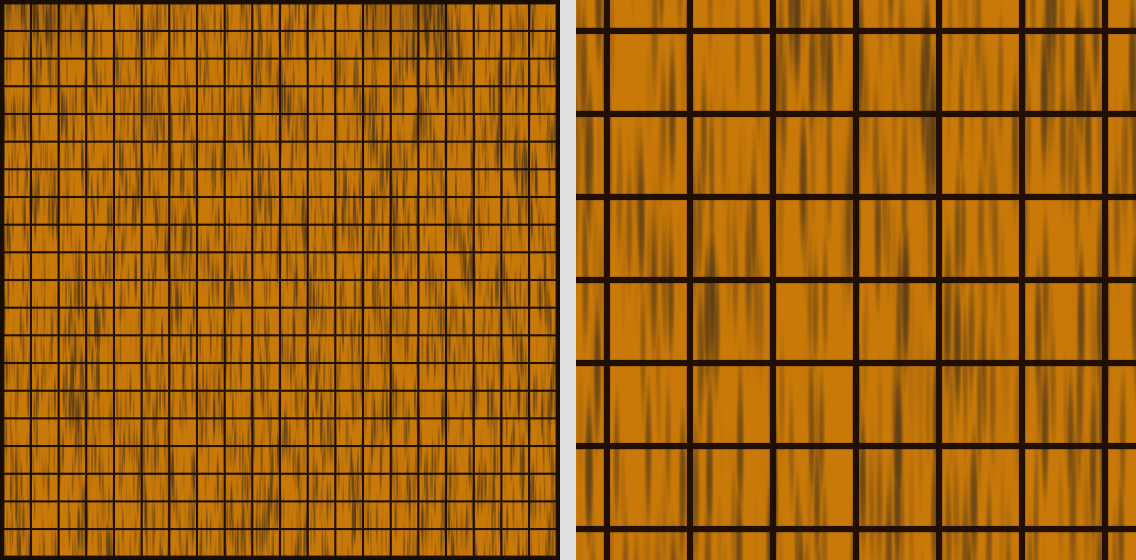
Left, the full canvas; right, a detail of the centre.
A WebGL 1 fragment shader for this pattern:

```glsl
precision highp float;
// A wooden board ruled into 20 by 20 square cells with thin dark lines and a frame.
// The upright grain layers cellular noise stretched along y, so each cell differs;
// two faint smoky stains darken the top edge.

#define CELLS 20.0
#define MARGIN 0.0058
#define LINE_WIDTH 0.0038
#define FRAME_WIDTH 0.0076
#define STAIN_STRENGTH 0.40
#define STAIN_DEPTH 0.15
#define LIGHT_WOOD vec3(0.79, 0.475, 0.030)
#define DARK_WOOD vec3(0.38, 0.250, 0.080)
#define LINE_COLOR vec3(0.11, 0.050, 0.005)
#define FRAME_COLOR vec3(0.10, 0.055, 0.000)

uniform vec2 u_resolution;

float hash(vec2 p) {
  return fract(sin(dot(p, vec2(127.1, 311.7))) * 43758.55);
}

// Cellular noise: the darkest of the soft spots around p, each of random strength.
float softSpots(vec2 p) {
  vec2 cell = floor(p);
  float darkest = 0.0;
  for (int j = -1; j <= 1; j++) {
    for (int i = -1; i <= 1; i++) {
      vec2 id = cell + vec2(float(i), float(j));
      vec2 center = id + vec2(hash(id), hash(id + 19.3));
      float spot = 1.0 - smoothstep(0.1, 1.0, distance(p, center));
      darkest = max(darkest, spot * hash(id + 47.7));
    }
  }
  return darkest;
}

// Fine fibres, broader streaks and wide bands of grain.
float woodGrain(vec2 p) {
  float fibres = softSpots(p * vec2(240.0, 13.0));
  float streaks = softSpots(p * vec2(115.0, 9.0) + 31.0);
  float bands = softSpots(p * vec2(36.0, 7.0) + 73.0);
  return 0.52 * fibres + 0.32 * streaks + 0.16 * bands;
}

// Soft-sided window of the given half width.
float window(float x, float center, float halfWidth) {
  return 1.0 - smoothstep(halfWidth - 0.012, halfWidth + 0.012, abs(x - center));
}

float topStain(vec2 p) {
  float fade = smoothstep(1.0 - STAIN_DEPTH, 1.0, p.y);
  return fade * (0.7 * window(p.x, 0.07, 0.08) + window(p.x, 0.727, 0.078));
}

// Coverage of a stroke, from the distance to its center line.
float stroke(float dist, float halfWidth, float pixel) {
  return 1.0 - smoothstep(halfWidth - 0.6 * pixel, halfWidth + 0.6 * pixel, dist);
}

void main() {
  vec2 uv = gl_FragCoord.xy / u_resolution;
  float pixel = 1.0 / min(u_resolution.x, u_resolution.y);

  // Wood
  float grain = woodGrain(uv);
  float darkness = smoothstep(0.22, 0.85, grain);
  darkness += STAIN_STRENGTH * topStain(uv) * (0.6 + grain);
  vec3 color = mix(LIGHT_WOOD, DARK_WOOD, min(darkness, 1.1));

  // Ruled lines
  float pitch = (1.0 - 2.0 * MARGIN) / CELLS;
  vec2 lineDist = abs(fract((uv - MARGIN) / pitch + 0.5) - 0.5) * pitch;
  float ruled = stroke(min(lineDist.x, lineDist.y), 0.5 * LINE_WIDTH, pixel);
  color = mix(color, LINE_COLOR, 0.97 * ruled);

  // Frame
  vec2 edge = min(uv, 1.0 - uv);
  color = mix(color, FRAME_COLOR, stroke(min(edge.x, edge.y), FRAME_WIDTH, pixel));

  gl_FragColor = vec4(color, 1.0);
}
```
